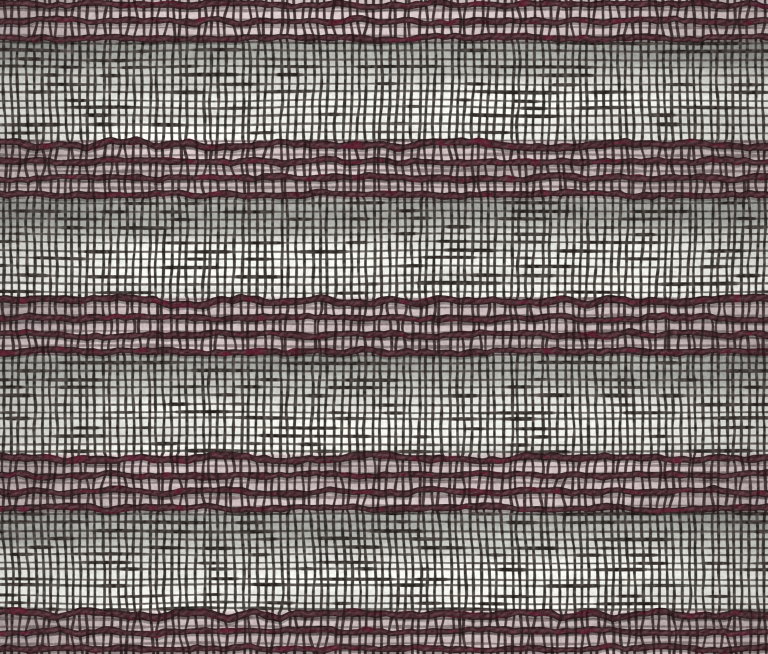
This texture is drawn by a WebGL 2 fragment shader. Its source:

```glsl
#version 300 es
precision highp float;

uniform vec2 u_resolution;
out vec4 outColor;

float hash(vec2 p) {
    p = fract(p * vec2(0.1031, 0.1137));
    p += dot(p, p.yx + 33.33);
    return fract((p.x + p.y) * p.x * 17.3);
}

float noise(vec2 p) {
    vec2 cell = floor(p), f = fract(p);
    f = f * f * (3.0 - 2.0 * f);
    return mix(mix(hash(cell), hash(cell + vec2(1, 0)), f.x),
               mix(hash(cell + vec2(0, 1)), hash(cell + vec2(1, 1)), f.x), f.y);
}

// Soft-edged coverage of a thread at signed distance d
float thread(float d, float halfWidth) {
    float blur = 0.8 / u_resolution.y;
    return 1.0 - smoothstep(halfWidth - blur, halfWidth + blur, abs(d));
}

// Fine vertical threads, loose and clumped inside the yarn bands
float warpThreads(vec2 p, float inBand) {
    float pitch = 0.01175, cover = 0.0;
    float x = p.x + 0.007 * (noise(vec2(p.x * 4.0, p.y * 9.0) + 20.0) - 0.5);
    for (int i = -1; i <= 1; i++) {
        float id = floor(x / pitch) + float(i);
        float sway = noise(vec2(id * 7.3 + 50.0, p.y * 32.0)) - 0.5;
        float offset = (hash(vec2(id + 9.0, 3.0)) - 0.5) * 0.3 + sway * mix(0.25, 0.75, inBand);
        float width = 0.0016 + 0.0010 * noise(vec2(id * 5.7 + 80.0, p.y * 55.0));
        cover = max(cover, thread(x - (id + 0.5 + offset) * pitch, width));
    }
    return cover;
}

// Fine horizontal threads, thickened in short dashes
float weftThreads(vec2 p, float inBand) {
    float pitch = 0.0122;
    float y = p.y + 0.004 * (noise(vec2(p.x * 6.0, p.y * 12.0) + 60.0) - 0.5);
    float id = floor(y / pitch);
    float offset = (hash(vec2(id + 4.0, 17.0)) - 0.5) * 0.35;
    float dash = smoothstep(0.55, 0.85, noise(vec2(p.x * 22.0 + id * 3.7, id * 5.0 + 11.0)));
    float width = 0.0012 + 0.0007 * hash(vec2(id + 31.0, 8.0)) + 0.0011 * dash;
    float strength = mix(0.72 + 0.28 * dash, 0.45, inBand);
    return strength * thread(y - (id + 0.5 + offset) * pitch, width);
}

void main() {
    vec2 p = gl_FragCoord.xy / u_resolution.y;
    float aspect = u_resolution.x / u_resolution.y;
    p.y = 1.0 - p.y;

    // Position within the repeating stripe
    float period = 0.2398;
    float stripe = (p.y - 0.0195) / period;
    float band = floor(stripe + 0.5);
    float y = (stripe - band) * period;
    float inBand = 1.0 - smoothstep(0.041, 0.048, abs(y));
    float below = fract(stripe);

    // Pale backing, shadowed under each band and brightest above the next
    float light = mix(0.70, 1.03, smoothstep(0.20, 0.58, below));
    light = mix(light, 0.88, inBand);
    light += 0.16 * (noise(vec2(p.x * 4.0, p.y * 45.0)) - 0.5);
    light *= 0.90 + 0.10 * smoothstep(0.0, 0.25, min(p.x, aspect - p.x));
    vec3 backing = mix(vec3(0.91, 0.92, 0.89), vec3(0.92, 0.85, 0.86), inBand);
    vec3 color = backing * light;

    // Open gauze
    float grain = noise(p * vec2(190.0, 210.0));
    vec3 threadColor = mix(vec3(0.13, 0.11, 0.10), vec3(0.34, 0.31, 0.29), grain);
    threadColor = mix(threadColor, vec3(0.25, 0.16, 0.17), inBand * 0.5);
    float warp = warpThreads(p, inBand);
    color = mix(color, threadColor, weftThreads(p, inBand));
    color = mix(color, threadColor * 0.95, warp * 0.92);

    // Four wavy yarns in each band
    for (int i = 0; i < 4; i++) {
        float row = float(i);
        float id = band * 4.0 + row + 10.0;
        float top = i == 0 ? 1.0 : 0.0;
        float wave = noise(vec2(p.x * 27.0 + id * 9.1, id * 3.0)) - 0.5;
        float ripple = noise(vec2(p.x * 75.0 + id * 5.3, id * 7.0)) - 0.5;
        float d = y - (row - 1.5) * 0.0256 - wave * mix(0.0065, 0.0105, top) - ripple * 0.003;
        float bulk = noise(vec2(p.x * 60.0 + id * 2.9, id * 11.0));
        float halfWidth = 0.0036 + 0.0022 * bulk + 0.0006 * top;

        // Rounded shading, twisted fibres and stray red flecks
        float roundness = 1.0 - min(d * d / (halfWidth * halfWidth), 1.0);
        float twist = 0.5 + 0.5 * sin((p.x + d * 1.4) * 420.0 + bulk * 5.0);
        float fibre = noise(vec2(p.x * 150.0, d * 480.0 + id * 13.0));
        float tone = roundness * (0.30 + 0.30 * twist + 0.45 * fibre);
        vec3 yarn = mix(vec3(0.14, 0.08, 0.09), vec3(0.41, 0.26, 0.29), tone);
        float fleck = smoothstep(0.65, 0.9, noise(vec2(p.x * 55.0, id * 4.0 + d * 200.0)));
        yarn = mix(yarn, vec3(0.40, 0.11, 0.20), fleck * 0.6);

        // Vertical threads cross over at scattered places
        float over = smoothstep(0.5, 0.75, noise(vec2(p.x * 85.0, id * 17.0)));
        yarn = mix(yarn, vec3(0.13, 0.09, 0.09), warp * over * 0.65);
        color *= 1.0 - 0.28 * thread(d - 0.002, halfWidth + 0.002);
        color = mix(color, yarn, thread(d, halfWidth));
    }

    color += 0.07 * (noise(p * 330.0) - 0.5);
    outColor = vec4(clamp(color, 0.0, 1.0), 1.0);
}
```
